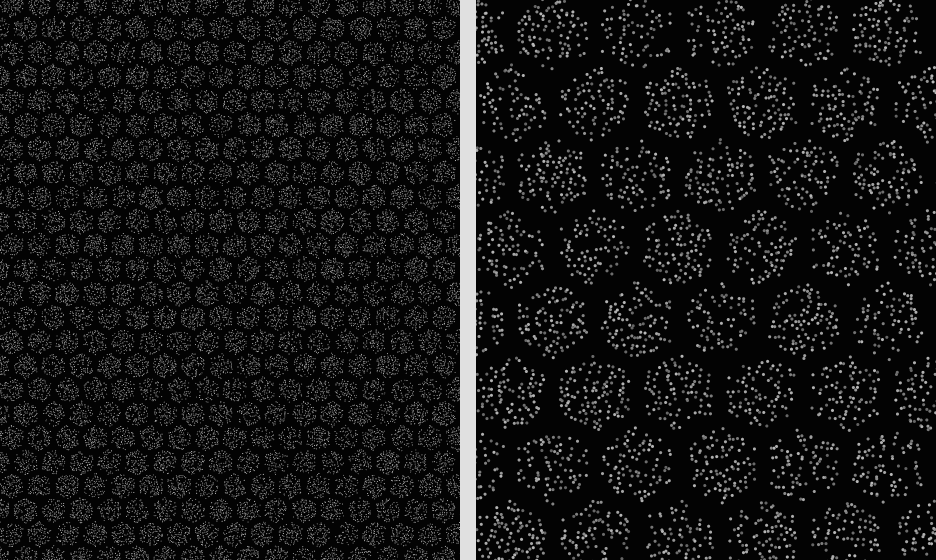
Left, the full canvas; right, a detail of the centre.
A WebGL 1 fragment shader for this pattern:

```glsl
precision highp float;
// Staggered rows of pointy-top hexagons on black, each filled with fine pale grains.
// Grains sit on a jittered grid, and a grain is kept only when its centre lies
// inside the nearest hexagon of the lattice.

uniform vec2 u_resolution;

// Sine-free hash: a lattice point to three values in 0..1.
vec3 hash32(vec2 p) {
  vec3 h = fract(p.xyx * vec3(0.1031, 0.1030, 0.0973));
  h += dot(h, h.yxz + 33.33);
  return fract((h.xxy + h.yzz) * h.zyx);
}

// Offset from the nearest hexagon centre; the lattice is two interleaved grids.
vec2 hexOffset(vec2 q, vec2 period) {
  vec2 even = mod(q + 0.5 * period, period) - 0.5 * period;
  vec2 odd = mod(q, period) - 0.5 * period;
  return dot(even, even) < dot(odd, odd) ? even : odd;
}

// Signed distance to a pointy-top hexagon of the given apothem.
float hexDistance(vec2 p, float apothem) {
  p = abs(p);
  return max(p.x, dot(p, vec2(0.5, 0.866))) - apothem;
}

void main() {
  // One unit is the horizontal spacing of the hexagons.
  float pitch = 0.0498;
  vec2 period = vec2(1.0, 1.727);
  vec2 q = (gl_FragCoord.xy / u_resolution.y - vec2(0.0208, 0.0456)) / pitch;

  // Grain grid, with the pixel size measured in grain cells.
  float cellsPerPitch = 16.0;
  float pixel = cellsPerPitch / (u_resolution.y * pitch);
  vec2 grid = q * cellsPerPitch;
  vec2 cell = floor(grid);

  float light = 0.0;
  for (int j = -1; j <= 1; j++) {
    for (int i = -1; i <= 1; i++) {
      vec2 id = cell + vec2(float(i), float(j));
      vec3 rnd = hash32(id + 137.0);
      vec2 grain = id + rnd.xy;

      // Each hexagon has its own slightly different density.
      vec2 center = grain / cellsPerPitch;
      vec2 offset = hexOffset(center, period);
      vec2 hexId = floor((center - offset) / (0.5 * period) + 0.5);
      float density = mix(0.48, 0.64, hash32(hexId + 71.0).x);

      float kept = step(rnd.z, density) * step(hexDistance(offset, 0.41), 0.0);
      float dotMask = clamp((0.29 - length(grid - grain)) / pixel + 0.5, 0.0, 1.0);
      float brightness = mix(0.38, 0.72, hash32(id + 411.0).y);
      light = max(light, kept * dotMask * brightness);
    }
  }

  gl_FragColor = vec4(vec3(mix(0.012, 1.0, light)), 1.0);
}
```
